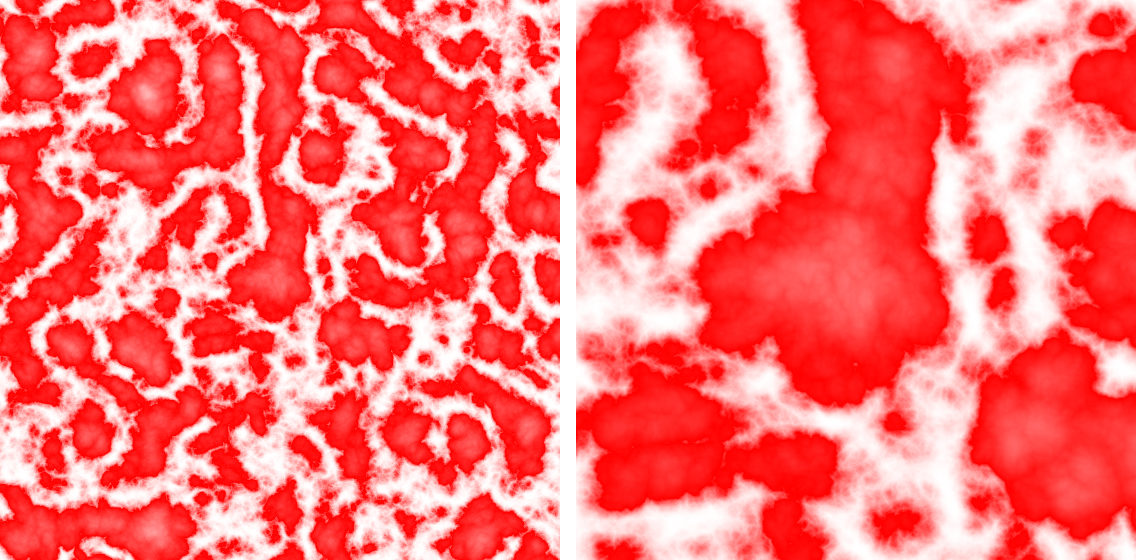
Left, the full canvas; right, a detail of the centre.
Reproduce this texture procedurally as a Shadertoy shader.

```glsl
// Marbled red cells separated by fuzzy white veins, from turbulence noise.
#define BASE_SCALE 9.0      // noise cells across the canvas
#define OCTAVES 7
#define GAIN 0.5            // amplitude ratio between octaves
#define VEIN_EDGE 0.35      // turbulence level where veins turn to pure red
#define VEIN_POWER 3.5      // fullness of the white veins
#define CELL_GLOW 1.0       // how fast the red lightens inside cells
#define RED vec3(1.0, 0.0, 0.0)
#define WHITE vec3(1.0)

// Integer hash giving a random unit gradient for a lattice point
vec2 gradientAt(vec2 cell, int seed) {
    ivec2 c = ivec2(cell);
    uint h = uint(c.x) * 1597u ^ uint(c.y) * 51749u ^ uint(seed) * 7919u;
    h = (h ^ (h >> 16)) * 73244475u;
    h = (h ^ (h >> 15)) * 73244475u;
    h ^= h >> 16;
    float angle = float(h & 65535u) / 65536.0 * 6.28319;
    return vec2(cos(angle), sin(angle));
}

float gradientNoise(vec2 p, int seed) {
    vec2 cell = floor(p), f = p - cell;
    vec2 fade = f * f * (3.0 - 2.0 * f);
    vec2 right = vec2(1.0, 0.0), up = vec2(0.0, 1.0);
    float a = dot(gradientAt(cell, seed), f);
    float b = dot(gradientAt(cell + right, seed), f - right);
    float c = dot(gradientAt(cell + up, seed), f - up);
    float d = dot(gradientAt(cell + 1.0, seed), f - 1.0);
    return mix(mix(a, b, fade.x), mix(c, d, fade.x), fade.y);
}

// Sum of folded octaves: low along creases, high inside billows
float turbulence(vec2 p) {
    const mat2 turn = mat2(0.8, 0.6, -0.6, 0.8);
    float sum = 0.0, amplitude = 1.0;
    for (int i = 0; i < OCTAVES; i++) {
        sum += amplitude * abs(gradientNoise(p, i + 1));
        p = turn * p * 2.0 + vec2(3.37, 7.71);
        amplitude *= GAIN;
    }
    return sum;
}

void mainImage(out vec4 fragColor, in vec2 fragCoord) {
    vec2 uv = fragCoord / iResolution.y;
    float level = turbulence(uv * BASE_SCALE);

    // White veins fade to pure red, then the cells lighten again
    float vein = 1.0 - pow(min(level / VEIN_EDGE, 1.0), VEIN_POWER);
    float glow = CELL_GLOW * max(level - VEIN_EDGE, 0.0);

    fragColor = vec4(mix(RED, WHITE, clamp(vein + glow, 0.0, 1.0)), 1.0);
}
```
